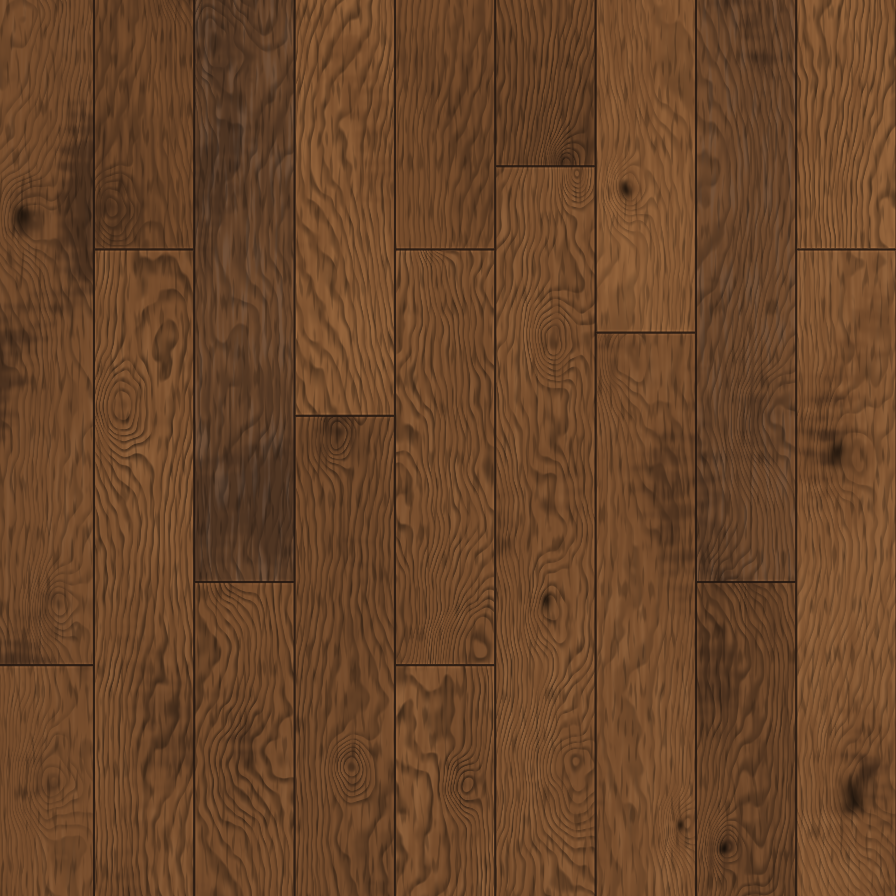
Write a three.js fragment shader that draws this texture.

```glsl
// Stained oak floor: nine columns of upright planks with staggered end joints, grain and knots.
varying vec2 vUv;

#define COLUMNS 8.93        // plank widths across the canvas
#define COLUMN_SHIFT 0.064  // part of the first plank cut off at the left
#define JOINT_STEP 0.0928   // spacing of the end joint positions
#define SEAM 0.010          // half width of a seam, in plank widths
#define RINGS 6.0           // density of growth rings
#define KNOT_CHANCE 0.55
#define SEAM_COLOR vec3(0.13, 0.085, 0.06)
#define DARK vec3(0.295, 0.19, 0.115)
#define MID vec3(0.465, 0.30, 0.172)
#define LIGHT vec3(0.585, 0.395, 0.235)
#define GREY vec3(0.43, 0.335, 0.27)

float hash(vec2 p) {
  return fract(sin(dot(p, vec2(127.1, 311.7))) * 43758.55);
}

vec2 gradient(vec2 cell) {
  float angle = 6.2832 * hash(cell);
  return vec2(cos(angle), sin(angle));
}

// Gradient noise, about -0.7 to 0.7
float noise(vec2 p) {
  vec2 i = floor(p), f = fract(p);
  vec2 u = f * f * f * (f * (f * 6.0 - 15.0) + 10.0);
  vec2 x = vec2(1.0, 0.0);
  float low = mix(dot(gradient(i), f), dot(gradient(i + x), f - x), u.x);
  float high = mix(dot(gradient(i + x.yx), f - x.yx), dot(gradient(i + 1.0), f - 1.0), u.x);
  return mix(low, high, u.y);
}

// One of nine values, chosen by column
float pick(float column, vec3 a, vec3 b, vec3 c) {
  vec3 row = column < 3.0 ? a : (column < 6.0 ? b : c);
  float k = mod(column, 3.0);
  return k < 0.5 ? row.x : (k < 1.5 ? row.y : row.z);
}

// Knots along a plank: x bends the rings, y is the stain, z is the dark core
vec3 knots(vec2 p, float id) {
  vec3 sum = vec3(0.0);
  for (int i = -1; i <= 1; i++) {
    float cell = floor(p.y / 2.0) + float(i);
    vec2 key = vec2(cell, id);
    vec2 center = vec2(hash(key + 3.1) - 0.5, (cell + 0.2 + 0.6 * hash(key + 7.7)) * 2.0);
    float present = step(hash(key + 1.3), KNOT_CHANCE);
    float size = 0.35 + 0.65 * hash(key + 5.9);
    vec2 d = (p - center * vec2(0.7, 1.0)) * vec2(1.0, 0.65) / size;
    d += 0.08 * vec2(noise(p * 4.0 + id), noise(p * 4.0 - id));
    float r2 = dot(d, d);
    float core = step(0.5, hash(key + 9.4));
    sum += present * vec3(1.1 * exp(-r2 * 5.0), exp(-r2 * 7.0), core * exp(-r2 * 110.0));
  }
  return sum;
}

void main() {
  // Plank layout
  float across = vUv.x * COLUMNS + COLUMN_SHIFT;
  float column = floor(across);
  float down = (1.0 - vUv.y) / JOINT_STEP;
  float joint = pick(column, vec3(8.0, 3.0, 7.0), vec3(5.0, 3.0, 2.0), vec3(4.0, 7.0, 3.0));
  float part = step(joint, down);
  float toJoint = abs(down - joint);
  if (column == 4.0) {
    part += step(8.0, down);
    toJoint = min(toJoint, abs(down - 8.0));
  }
  float id = column * 3.0 + part + 1.0;
  vec2 seed = vec2(hash(vec2(id, 2.0)), hash(vec2(id, 8.0))) * 40.0;
  vec2 p = vec2(fract(across) - 0.5, vUv.y * COLUMNS);

  // Stain of each plank
  float upper = pick(column, vec3(0.42, 0.25, 0.2), vec3(0.72, 0.42, 0.3), vec3(0.7, 0.32, 0.75));
  float lower = pick(column, vec3(0.5, 0.62, 0.5), vec3(0.36, 0.56, 0.6), vec3(0.58, 0.28, 0.72));
  float tone = part < 0.5 ? upper : (part < 1.5 ? lower : 0.68);
  float greyness = part < 0.5 ? pick(column, vec3(0.2, 0.0, 0.8), vec3(0.0), vec3(0.0, 0.7, 0.0)) : 0.12;

  // Growth rings, bent by slow noise and by knots
  vec3 knot = knots(p, id);
  float figure = mix(0.08, 0.38, pow(hash(vec2(id, 4.0)), 2.0));
  float field = p.x * 1.9 + knot.x
    + 1.5 * noise(p * vec2(1.1, 0.33) + seed)
    + figure * noise(p * vec2(2.6, 2.0) + seed.yx)
    + 0.06 * noise(p * vec2(8.0, 5.0) + seed);
  float phase = field * RINGS;
  float ring = fract(phase);
  float line = smoothstep(0.35, 0.85, ring) * (1.0 - smoothstep(0.85, 1.0, ring));
  line *= 1.0 - smoothstep(0.35, 0.9, fwidth(phase));

  // Fibres, pores and smudges
  float fibre = noise(p * vec2(24.0, 2.2) + seed) + 0.6 * noise(p * vec2(11.0, 0.9) + seed.yx);
  float pores = smoothstep(0.1, 0.45, noise(p * vec2(28.0, 4.0) + seed.yx + 9.0));
  float cloud = noise(p * vec2(1.0, 0.5) + seed + 5.0);
  float ragged = noise(p * vec2(2.5, 9.0) + seed);
  float smudge = smoothstep(0.12, 0.5, cloud + 0.22 * ragged) * hash(vec2(id, 6.0));
  smudge += 0.65 * knot.y * (0.7 + ragged);
  line *= clamp(0.65 + 0.8 * fibre, 0.2, 1.0) * mix(0.45, 1.0, hash(vec2(id, 5.0)));

  // Wood colour
  float shade = tone + 0.08 + 0.28 * fibre - 0.22 * cloud - 0.2 * line - 0.45 * smudge;
  vec3 color = mix(mix(DARK, MID, smoothstep(-0.05, 0.55, shade)), LIGHT, smoothstep(0.5, 1.1, shade));
  color = mix(color, GREY, greyness * (0.15 + 0.45 * smoothstep(0.0, 0.5, fibre)));
  color *= (1.0 - 0.38 * line) * (1.0 - 0.2 * pores) * (1.0 - 0.65 * min(knot.z, 1.0));

  // Seams with a faint worn edge
  float pixel = fwidth(vUv.x) * COLUMNS;
  float toSeam = min(0.5 - abs(p.x), toJoint * JOINT_STEP * COLUMNS);
  color *= 1.0 + 0.12 * (1.0 - smoothstep(SEAM, SEAM * 4.0, toSeam));
  float seam = 1.0 - smoothstep(SEAM - 0.5 * pixel, SEAM + 0.7 * pixel, toSeam);
  gl_FragColor = vec4(mix(color, SEAM_COLOR, 0.88 * seam), 1.0);
}
```
